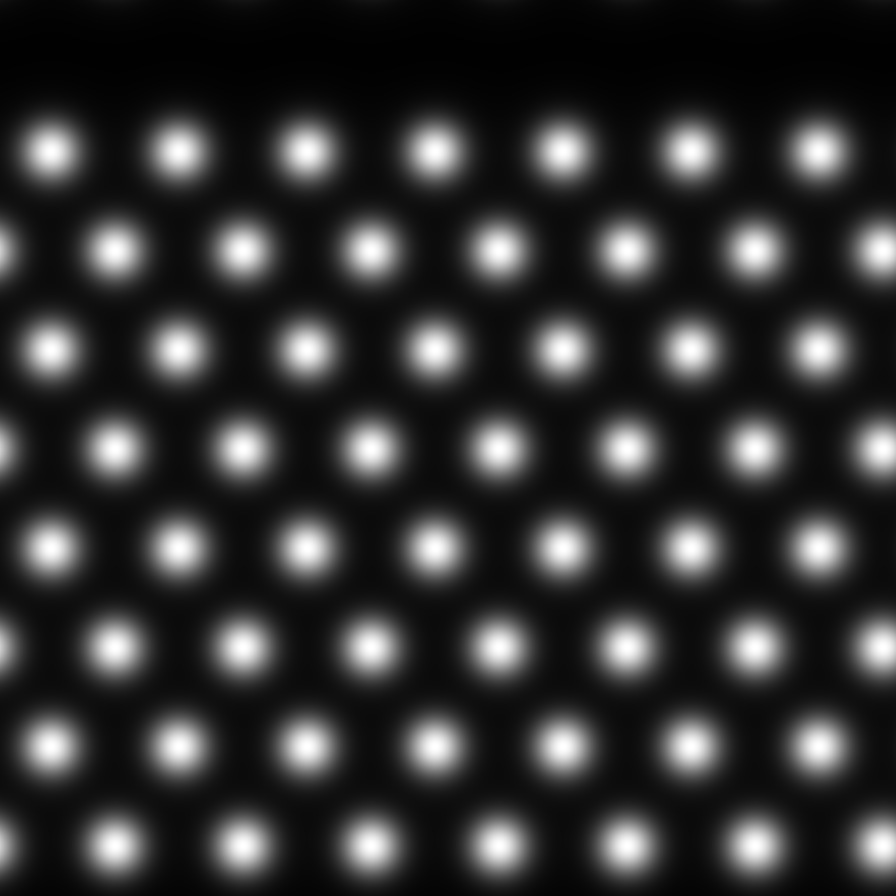
Reproduce this pattern procedurally as a three.js fragment shader.

```glsl
varying vec2 vUv;

const vec2 PITCH = vec2(1.0 / 7.0, 0.1107);  // dot spacing across and up
const vec2 FIRST_DOT = vec2(0.1285, 0.056);  // centre of the first dot in the bottom row
const float ROW_CYCLE = 9.0;                 // row slots before the pattern repeats
const float FILLED_ROWS = 8.0;               // the remaining slot stays empty

float gaussian(float distSq, float sigma) {
  return exp(-0.5 * distSq / (sigma * sigma));
}

// Bright core with a faint, wider halo
float softDot(vec2 offset, float coreSigma, float haloSigma, float haloShare) {
  float distSq = dot(offset, offset);
  return mix(gaussian(distSq, coreSigma), gaussian(distSq, haloSigma), haloShare);
}

// Light from the nearest dots of one row, given the row's slot and height
float rowLight(vec2 p, float row) {
  float slot = mod(row + 0.5, ROW_CYCLE) - 0.5;
  float filled = 1.0 - step(FILLED_ROWS - 0.5, slot);
  float stagger = 0.5 * mod(floor(slot + 0.5), 2.0);

  float column = (p.x - FIRST_DOT.x) / PITCH.x - stagger;
  float dx = (fract(column + 0.5) - 0.5) * PITCH.x;
  float dy = p.y - FIRST_DOT.y - row * PITCH.y;

  float light = 0.0;
  for (int i = -1; i <= 1; i++) {
    vec2 offset = vec2(dx - float(i) * PITCH.x, dy);
    light += softDot(offset, 0.0215, 0.045, 0.06);
  }
  return filled * light;
}

// Sum of the rows close enough to matter
float dotLattice(vec2 p) {
  float nearestRow = floor((p.y - FIRST_DOT.y) / PITCH.y + 0.5);
  float light = 0.0;
  for (int j = -2; j <= 2; j++) {
    light += rowLight(p, nearestRow + float(j));
  }
  return light;
}

void main() {
  float brightness = clamp(dotLattice(vUv), 0.0, 1.0);
  gl_FragColor = vec4(vec3(brightness), 1.0);
}
```
